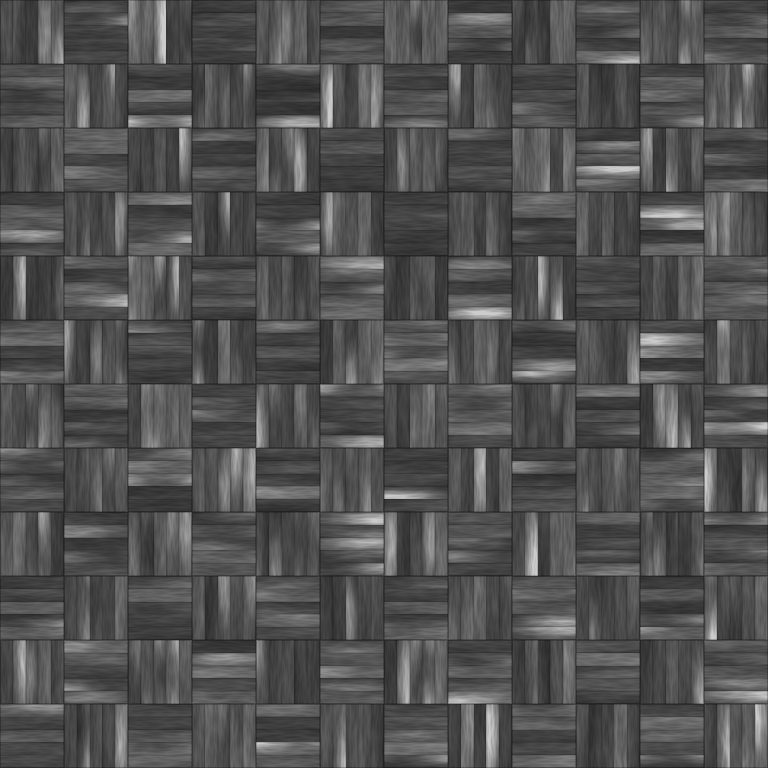
This texture is drawn by a WebGL 1 fragment shader. Its source:

```glsl
precision highp float;

uniform vec2 u_resolution;

float hash(vec2 p) {
  return fract(sin(dot(p, vec2(127.1, 311.7))) * 4375.85);
}

// Distance to the nearest scattered point
float cellular(vec2 p) {
  vec2 cell = floor(p);
  float nearest = 2.0;
  for (int j = -1; j <= 1; j++) {
    for (int i = -1; i <= 1; i++) {
      vec2 id = cell + vec2(float(i), float(j));
      vec2 point = id + vec2(hash(id), hash(id + 41.3));
      nearest = min(nearest, length(point - p));
    }
  }
  return nearest;
}

// Wavering streaks that run along x
float streaks(vec2 p, float seed) {
  float sum = 0.0;
  float amplitude = 0.5;
  float frequency = 10.0;
  for (int i = 0; i < 5; i++) {
    float phase = seed * 40.0 + float(i) * 2.4;
    float bend = 1.2 * sin(p.x * (2.1 + float(i) * 1.3) + phase * 1.7);
    sum += amplitude * sin(p.y * frequency + bend + phase);
    amplitude *= 0.64;
    frequency *= 1.83;
  }
  return sum;
}

// Dark line at both ends of a unit span
float seam(float x, float width, float pixel) {
  float d = min(x, 1.0 - x);
  return 1.0 - smoothstep(width * 0.3, width + pixel, d);
}

void main() {
  vec2 uv = gl_FragCoord.xy / u_resolution * 12.0;
  float pixel = 12.0 / min(u_resolution.x, u_resolution.y);
  vec2 tile = floor(uv);
  vec2 local = fract(uv);

  // Alternate the grain direction: x along, y across
  vec2 p = mod(tile.x + tile.y, 2.0) < 0.5 ? local : local.yx;

  // Five slats per tile, each with its own tone and tilt
  float slat = floor(p.y * 5.0);
  float across = fract(p.y * 5.0);
  vec2 id = tile + vec2(slat * 17.0, slat * 29.0);
  float seed = hash(id + 3.7);
  float tone = hash(id + 11.2);
  float shade = 0.228 + 0.17 * tone * tone;
  shade += 0.14 * (hash(id + 53.6) - 0.5) * (across - 0.5);

  // Pale patch fading along and across the slat
  float sheen = hash(id + 23.9);
  float offset = (across - hash(id + 31.4)) * 1.7;
  float fade = 0.55 + 0.45 * sin(p.x * 3.2 + seed * 6.283);
  shade += 0.5 * sheen * sheen * sheen * fade * exp(-offset * offset);

  // Wood grain and fine fibres
  vec2 warped = p + vec2(0.0, 0.006 * sin(p.x * 9.0 + seed * 30.0));
  float fibre = cellular(warped * vec2(3.5, 27.0) + tile * 37.0 + seed * 50.0);
  shade *= 1.0 + 0.17 * streaks(warped, seed) + 0.25 * (fibre - 0.45);

  // Slat joints, then tile joints
  shade *= 1.0 - 0.13 * seam(across, 0.03, pixel * 5.0);
  float border = max(seam(local.x, 0.007, pixel), seam(local.y, 0.007, pixel));
  shade *= 1.0 - 0.3 * border;

  gl_FragColor = vec4(vec3(clamp(shade, 0.13, 0.8)), 1.0);
}
```
